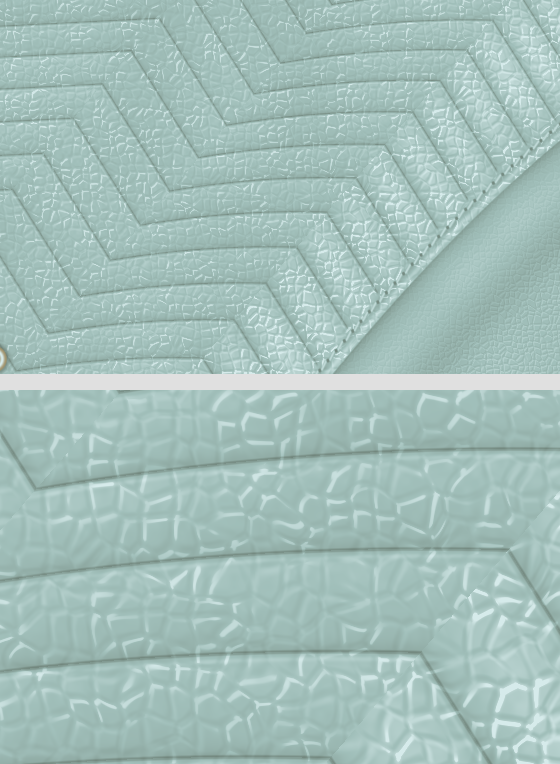
Top, the full canvas; bottom, a detail of the centre.
A WebGL 2 fragment shader for this texture:

```glsl
#version 300 es
precision highp float;
// Quilted chevron leather flap with a stitched edge, over a pebbled leather body.
uniform vec2 u_resolution;
out vec4 outColor;

const vec3 DEEP = vec3(0.40, 0.47, 0.43);
const vec3 DARK = vec3(0.53, 0.63, 0.60);
const vec3 MID = vec3(0.63, 0.75, 0.73);
const vec3 GLEAM = vec3(0.84, 0.92, 0.92);
const vec3 BRASS = vec3(0.62, 0.56, 0.40);

const vec2 VALLEY = vec2(0.531, 0.422);      // fold of groove zero
const vec2 ROW_STEP = vec2(-0.0758, 0.0879); // from one groove to the next
const vec2 ROW_GROWTH = vec2(-0.0009, 0.0012);
const float LEFT_PEAK = -0.180;
const float RIGHT_PEAK = 0.498;
const float STEEP = 1.59;
const float HEM = 0.033;                     // stitch line to flap edge
const float STITCH = 0.034;

vec2 hash2(vec2 p) {
  vec3 q = fract(p.xyx * vec3(0.1031, 0.1030, 0.0973));
  q += dot(q, q.yzx + 33.33);
  return fract((q.xx + q.yz) * q.zy);
}

float noise(vec2 p) {
  vec2 i = floor(p), f = fract(p);
  f = f * f * (3.0 - 2.0 * f);
  float low = mix(hash2(i).x, hash2(i + vec2(1, 0)).x, f.x);
  float high = mix(hash2(i + vec2(0, 1)).x, hash2(i + 1.0).x, f.x);
  return mix(low, high, f.y);
}

// Leather pebble height: rounded cells parted by creases
float pebble(vec2 p) {
  p += 0.7 * vec2(noise(p * 0.8), noise(p * 0.8 + 17.0));
  vec2 cell = floor(p);
  float near = 9.0, second = 9.0;
  for (int y = -1; y <= 1; y++)
    for (int x = -1; x <= 1; x++) {
      vec2 c = cell + vec2(x, y);
      float d = length(c + 0.15 + 0.7 * hash2(c) - p);
      second = min(second, max(near, d));
      near = min(near, d);
    }
  return smoothstep(0.0, 0.35, second - near);
}

// Light and shade of the pebbles, lit from the upper left
float relief(vec2 p, float scale) {
  vec2 q = p * scale, offset = vec2(0.10, 0.13);
  return pebble(q + offset) - pebble(q - offset);
}

// Zigzag height (x) and slope (y) at a distance from the valley
vec2 zigzag(float x) {
  if (x < LEFT_PEAK) return vec2(STEEP * LEFT_PEAK - 0.05 * (x - LEFT_PEAK), -0.05);
  if (x < 0.0) return vec2(STEEP * x, STEEP);
  float t = x / RIGHT_PEAK;
  if (t < 1.0) return vec2(-0.035 * t - 0.05 * t * (1.0 - t), -0.07 - 0.1 * (1.0 - 2.0 * t));
  return vec2(-0.035 + STEEP * (x - RIGHT_PEAK), STEEP);
}

vec2 valleyAt(float row) { return VALLEY + row * ROW_STEP + row * row * ROW_GROWTH; }

// Continuous row number whose zigzag passes through p, by bisection
float rowAt(vec2 p) {
  float low = -13.0, high = 15.0;
  for (int i = 0; i < 18; i++) {
    float row = 0.5 * (low + high);
    vec2 v = valleyAt(row);
    if (v.y + zigzag(p.x - v.x).x < p.y) low = row; else high = row;
  }
  return 0.5 * (low + high);
}

// Signed distance to the curved stitch line, positive outside the flap
float seam(vec2 p) {
  float a = p.x - 0.859, b = p.x - 1.260;
  float slope = -1.098 + 0.3185 * (a + b);
  return (p.y - 0.986 + 1.098 * a - 0.3185 * a * b) / sqrt(1.0 + slope * slope);
}

float bump(float x, float width) { return exp(-x * x / (width * width)); }

vec3 leather(float tone) {
  vec3 c = mix(DARK, MID, clamp(tone * 2.0, 0.0, 1.0));
  c = mix(c, GLEAM, clamp(tone * 2.0 - 1.0, 0.0, 1.0));
  return mix(c, DEEP, clamp(-tone * 1.5, 0.0, 1.0));
}

float quiltTone(vec2 p, float edge, float px) {
  float row = rowAt(p), across = fract(row);
  float x = p.x - valleyAt(row).x, slope = zigzag(x).y;
  float steep = step(1.0, slope);
  float width = (ROW_STEP.y - ROW_STEP.x * slope) / sqrt(1.0 + slope * slope);
  float d = (row - round(row)) * width;
  float inside = 1.0 - smoothstep(-0.022, -0.008, edge);
  float sheen = steep * bump(x - RIGHT_PEAK - 0.075, 0.085) * bump(across - 0.5, 0.34);
  float grain = relief(p, mix(44.0, 40.0, steep));
  float specks = smoothstep(0.35, 0.9, grain) * smoothstep(0.35, 0.75, noise(p * 34.0));
  float tone = 0.49 + 0.12 * (noise(p * 5.0) - 0.5) + 0.07 * (noise(p * 130.0) - 0.5);
  tone += inside * mix(0.22, 0.10, steep) * (0.5 - across) + 0.24 * sheen;
  tone += grain * (0.10 + 0.10 * sheen) + specks * (0.28 + 0.3 * sheen);
  // Pressed groove: soft hollow, dark line and a lit lip
  tone -= inside * 0.18 * bump(d, 0.009);
  tone += inside * 0.16 * bump(d - 0.006, 0.0025);
  return tone - inside * 0.48 * (1.0 - smoothstep(0.0014 - px, 0.0016 + px, abs(d)));
}

float hemTone(vec2 p, float edge, float tone, float px) {
  float along = dot(p, vec2(0.72, -0.69)) / STITCH;
  vec2 v = vec2((fract(along) - 0.5) * STITCH, edge);
  float hole = length(vec2(STITCH * 0.5 - abs(v.x), edge)) - 0.0045;
  v.y += 0.25 * v.x;
  float thread = length(vec2(max(abs(v.x) - 0.010, 0.0), v.y)) - 0.0036;
  tone -= 0.28 * bump(edge - 0.004, 0.008);
  tone += 0.20 * bump(edge - 0.020, 0.007);
  tone = mix(tone, -0.35, 1.0 - smoothstep(-px, px, hole));
  return mix(tone, 0.80 - 40.0 * abs(v.y), 1.0 - smoothstep(-px, px, thread));
}

float bodyTone(vec2 p, float edge) {
  float tone = 0.43 + 0.17 * bump(edge - 0.125, 0.055) - 0.14 * bump(edge - 0.235, 0.04);
  tone += 0.10 * smoothstep(0.25, 0.36, edge) + 0.12 * (noise(p * 6.0) - 0.5);
  tone += relief(p, 62.0) * mix(0.06, 0.16, smoothstep(0.12, 0.28, edge));
  return tone - 0.55 * exp(-max(edge - HEM, 0.0) / 0.016);
}

void main() {
  float px = 1.0 / u_resolution.y;
  vec2 p = gl_FragCoord.xy * px;
  p.y = 1.0 - p.y; // y runs down from the top edge
  float edge = seam(p);
  float flap = hemTone(p, edge, quiltTone(p, edge, px), px);
  float tone = mix(flap, bodyTone(p, edge), smoothstep(-px, px, edge - HEM));
  vec3 color = leather(tone);
  // Metal stud at the lower left corner
  float stud = length(p - vec2(-0.018, 0.960)) - 0.036;
  vec3 metal = mix(BRASS, GLEAM, bump(stud + 0.012, 0.006));
  color = mix(color, DEEP, 0.6 * bump(max(stud, 0.0), 0.008));
  outColor = vec4(mix(color, metal, 1.0 - smoothstep(-px, px, stud)), 1.0);
}
```
